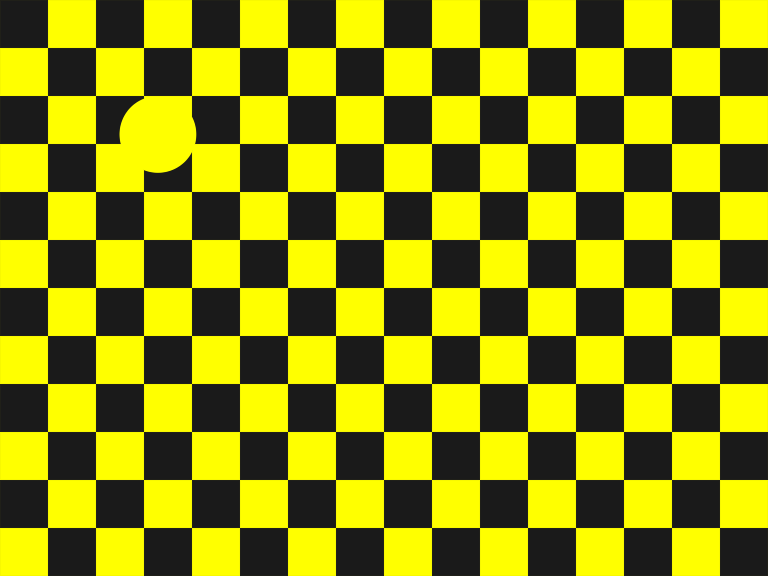
Write a WebGL 1 fragment shader that draws this pattern.

```glsl
precision highp float;

uniform vec2 u_resolution;

// Signed distance to the nearest cell edge, positive in the light cells
float checkerDistance(vec2 p) {
    vec2 toEdge = 0.5 - abs(fract(p) - 0.5);
    vec2 cell = floor(p);
    float parity = mod(cell.x + cell.y, 2.0);
    return min(toEdge.x, toEdge.y) * (1.0 - 2.0 * parity);
}

// Signed distance to a disc that wraps around the tile, positive inside
float discDistance(vec2 p, vec2 center, float radius, vec2 period) {
    vec2 offset = mod(p - center + 0.5 * period, period) - 0.5 * period;
    return radius - length(offset);
}

void main() {
    // One unit is one cell
    vec2 cells = vec2(16.0, 12.0);
    vec2 p = gl_FragCoord.xy / u_resolution * cells;
    float softness = 0.63 * max(cells.x / u_resolution.x, cells.y / u_resolution.y);

    // Checker with a single light spot over it
    float checker = checkerDistance(p);
    float spot = discDistance(p, vec2(3.29, 9.2), 0.8, cells);
    float light = smoothstep(-softness, softness, max(checker, spot));

    vec3 charcoal = vec3(0.1);
    vec3 yellow = vec3(1.0, 1.0, 0.0);
    gl_FragColor = vec4(mix(charcoal, yellow, light), 1.0);
}
```
